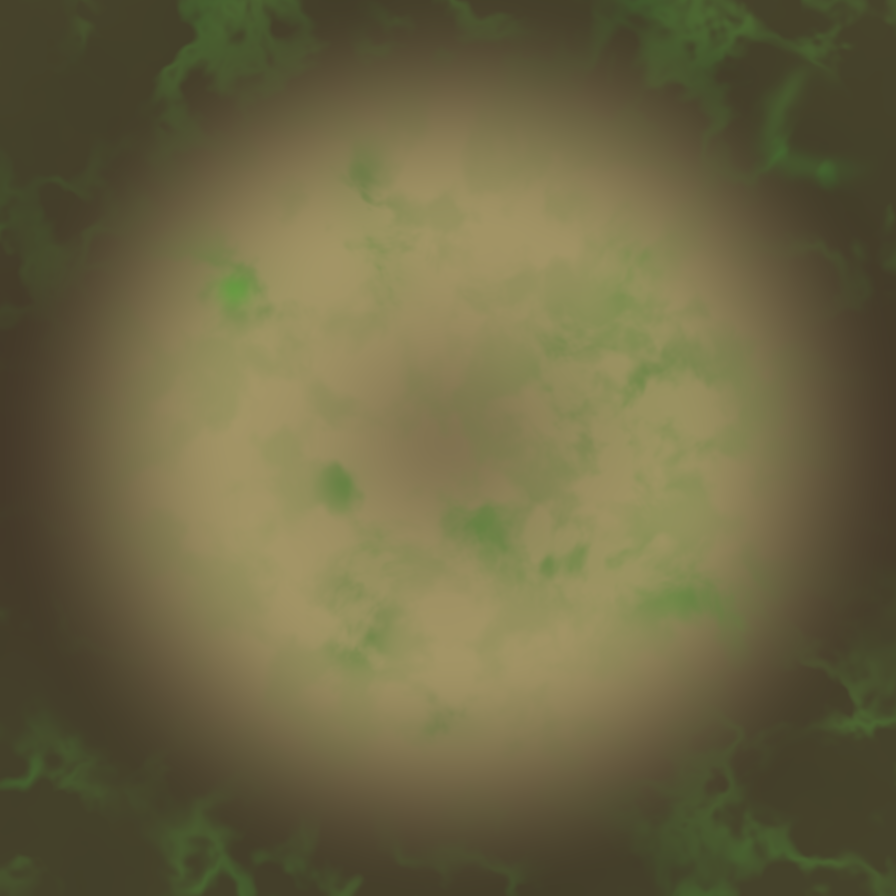
This background is drawn by a WebGL 2 fragment shader. Its source:

```glsl
#version 300 es
precision highp float;
// Mossy parchment: a soft tan disc with a shaded heart, dark rim and green mottling.
uniform vec2 u_resolution;
out vec4 fragColor;

const vec3 SOIL = vec3(0.265, 0.220, 0.160);
const vec3 SAND = vec3(0.640, 0.585, 0.400);
const vec3 HEART = vec3(0.505, 0.450, 0.315);
const vec3 MOSS_DARK = vec3(0.220, 0.400, 0.170);
const vec3 MOSS_LIGHT = vec3(0.370, 0.580, 0.240);

float hash(vec2 p) {
    return fract(sin(dot(p, vec2(127.1, 311.7))) * 43758.5453);
}

float valueNoise(vec2 p) {
    vec2 cell = floor(p);
    vec2 f = fract(p);
    f = f * f * (3.0 - 2.0 * f);
    float low = mix(hash(cell), hash(cell + vec2(1.0, 0.0)), f.x);
    float high = mix(hash(cell + vec2(0.0, 1.0)), hash(cell + 1.0), f.x);
    return mix(low, high, f.y);
}

float fbm(vec2 p) {
    float sum = 0.0;
    float weight = 0.5;
    for (int i = 0; i < 4; i++) {
        sum += weight * valueNoise(p);
        p = mat2(1.6, 1.2, -1.2, 1.6) * p + 7.3;
        weight *= 0.5;
    }
    return sum / 0.9375;
}

// Soft elliptical spot, 1 at its centre.
float spot(vec2 p, vec2 centre, vec2 radius) {
    vec2 d = (p - centre) / radius;
    return exp(-dot(d, d));
}

// Soft line between two points.
float streak(vec2 p, vec2 a, vec2 b, float width) {
    vec2 axis = b - a;
    float t = clamp(dot(p - a, axis) / dot(axis, axis), 0.0, 1.0);
    float d = length(p - a - axis * t) / width;
    return exp(-d * d);
}

// Soft circular arc that fades away from its lower left side.
float arc(vec2 p, vec2 centre, float radius, float width) {
    vec2 q = p - centre;
    float d = (length(q) - radius) / width;
    float side = smoothstep(-0.6, 0.7, dot(normalize(q + 1e-5), vec2(-0.8, -0.6)));
    return exp(-d * d) * side;
}

// Broad areas where moss grows inside the disc.
float innerGrowth(vec2 p) {
    float g = spot(p, vec2(0.715, 0.550), vec2(0.100, 0.090));
    g += streak(p, vec2(0.530, 0.410), vec2(0.810, 0.325), 0.040);
    g += streak(p, vec2(0.415, 0.370), vec2(0.400, 0.285), 0.030);
    g += streak(p, vec2(0.390, 0.800), vec2(0.440, 0.690), 0.032);
    g += spot(p, vec2(0.630, 0.580), vec2(0.022, 0.055));
    g += spot(p, vec2(0.705, 0.710), vec2(0.030, 0.055));
    g += spot(p, vec2(0.385, 0.460), vec2(0.028, 0.030));
    g += spot(p, vec2(0.505, 0.190), vec2(0.045, 0.022));
    g += spot(p, vec2(0.260, 0.680), vec2(0.070, 0.040));
    return min(g, 1.0);
}

// Moss at the corners, thinning toward the middle of the left and right sides.
float cornerGrowth(vec2 p) {
    vec2 q = abs(p - 0.5) * 2.0;
    return smoothstep(0.75, 1.15, length(q)) * smoothstep(0.0, 0.7, q.y);
}

void main() {
    vec2 uv = gl_FragCoord.xy / u_resolution;

    // Smooth ground: disc, rim and heart
    float r = length(uv - vec2(0.505, 0.507));
    float rim = smoothstep(0.235, 0.520, r);
    float heart = spot(uv, vec2(0.500, 0.510), vec2(0.125, 0.120));
    vec3 color = mix(mix(SAND, HEART, heart), SOIL, rim);
    color *= 0.98 + 0.04 * fbm(uv * 5.0);

    // Patchy moss on the disc, branching moss around it
    vec2 warp = vec2(fbm(uv * 9.0), fbm(uv * 9.0 + 31.0)) - 0.5;
    vec2 p = uv + 0.05 * warp;
    float patches = smoothstep(0.36, 0.76, fbm(p * 22.0 + 3.0));
    float ridge = 1.0 - abs(2.0 * fbm(p * 13.0 + 17.0) - 1.0);
    float veins = smoothstep(0.72, 1.0, ridge) * smoothstep(0.28, 0.65, fbm(p * 8.0 + 41.0));
    float inner = innerGrowth(uv) * (0.22 + 0.78 * patches);
    float faint = 0.14 * patches * (1.0 - rim);
    float outer = cornerGrowth(uv) * (0.13 + 0.48 * veins);
    float hook = 0.33 * arc(p, vec2(0.920, 0.860), 0.062, 0.014);
    float cover = clamp(0.50 * inner + faint + outer + hook, 0.0, 0.75);
    float lightness = fbm(uv * 10.0 + 53.0);
    color = mix(color, mix(MOSS_DARK, MOSS_LIGHT, lightness), cover);

    // Brightest tuft
    float tuft = spot(uv, vec2(0.262, 0.675), vec2(0.020, 0.018));
    color = mix(color, vec3(0.400, 0.660, 0.250), 0.60 * tuft);

    fragColor = vec4(color, 1.0);
}
```
